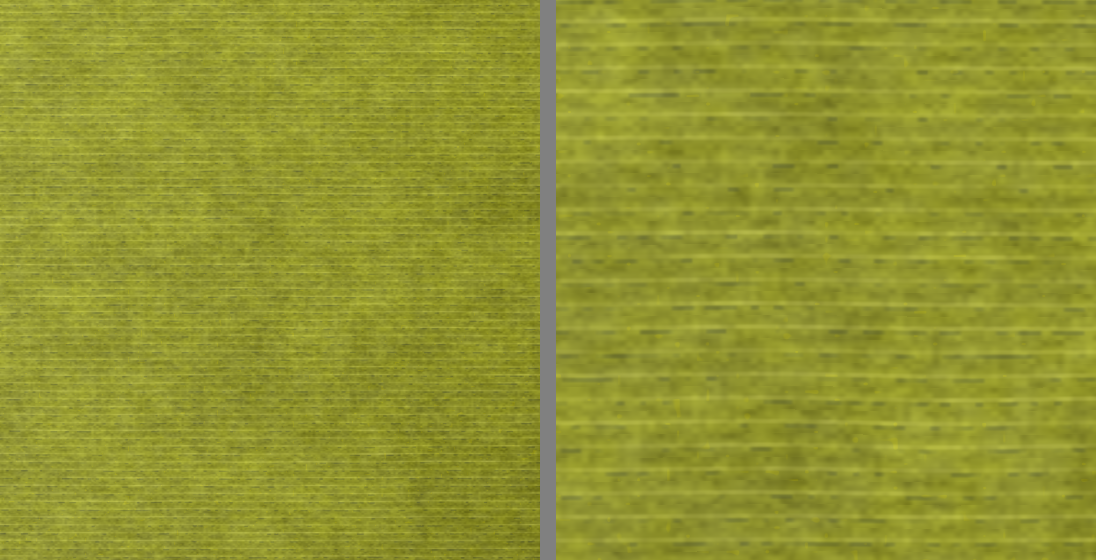
Left: the whole. Right: its middle third, enlarged.
Give the GLSL for this texture, as a Shadertoy shader.

```glsl
// Olive-green ribbed cloth: fine horizontal cords with pale stitched seams.

float hash(vec2 p) {
    return fract(sin(dot(p, vec2(127.1, 311.7))) * 43758.5453);
}

float noise(vec2 p) {
    vec2 i = floor(p), f = fract(p);
    f = f * f * (3.0 - 2.0 * f);
    return mix(mix(hash(i), hash(i + vec2(1, 0)), f.x),
               mix(hash(i + vec2(0, 1)), hash(i + vec2(1, 1)), f.x), f.y);
}

// Noise centred on zero
float grain(vec2 p) {
    return noise(p) - 0.5;
}

// Soft horizontal band around a given height within one rib
float band(float y, float centre, float halfWidth, float blur) {
    return 1.0 - smoothstep(halfWidth - blur, halfWidth + blur, abs(y - centre));
}

void mainImage(out vec4 fragColor, in vec2 fragCoord) {
    vec2 uv = fragCoord / iResolution.xy;
    vec2 p = fragCoord / iResolution.y;

    // 71 ribs, each wandering slightly; the seam sits at rib height 0.5
    float ribs = 71.0;
    float y = p.y * ribs + 0.03 + 0.14 * grain(vec2(p.x * 9.0, p.y * 12.0));
    float row = floor(y);
    float h = fract(y);
    float blur = max(0.07, 0.5 * ribs / iResolution.y);

    // Broad light: brighter at the left, dimmer at the lower right
    float tone = 0.55 + 0.26 * (0.5 - uv.x) + 0.10 * (uv.y - 0.5);
    tone -= 0.12 * smoothstep(0.5, 1.0, uv.x) * (1.0 - uv.y);

    // Blotchy nap, woven fibres and fine grain
    tone += 0.26 * grain(p * vec2(9.0, 13.0));
    tone += 0.26 * grain(p * vec2(28.0, 40.0) + 17.0);
    tone += 0.34 * grain(p * vec2(95.0, 150.0) + 41.0);
    tone += 0.36 * grain(p * vec2(230.0, 290.0) + 73.0);

    // Short upright strokes on the body of each cord
    float strokes = noise(vec2(p.x * 190.0, row * 7.3));
    float body = band(h, 0.98, 0.20, 0.16) + band(h, -0.02, 0.20, 0.16);
    tone -= body * (0.05 + 0.30 * strokes * strokes);

    // Pale broken thread and the dotted shadow beneath it
    float wear = noise(vec2(p.x * 14.0, row * 3.7 + 5.0));
    float dash = noise(vec2(p.x * 120.0, row * 5.1 + 9.0));
    float thread = band(h, 0.50, 0.09, blur) * (0.3 + 0.7 * wear) * (0.45 + 0.55 * dash);
    float shadow = band(h, 0.31, 0.09, blur)
                 * smoothstep(0.45, 0.85, noise(vec2(p.x * 150.0, row * 9.7)));
    tone += 0.50 * thread - 0.42 * shadow;

    // Dye ramp, with greyer patches on threads and shadows
    vec3 color = mix(vec3(0.47, 0.48, 0.135), vec3(0.675, 0.695, 0.225), tone);
    color.b += 0.05 * grain(p * vec2(60.0, 90.0) + 11.0) + 0.04 * (0.5 - uv.x);
    color += vec3(0.01, 0.0, 0.05) * thread + vec3(-0.01, 0.0, 0.05) * shadow;

    // Sparse yellow flecks
    float fleck = smoothstep(0.88, 0.97, noise(p * vec2(170.0, 210.0) + 29.0));
    color += vec3(0.05, 0.04, -0.03) * fleck;

    fragColor = vec4(clamp(color, 0.0, 1.0), 1.0);
}
```
